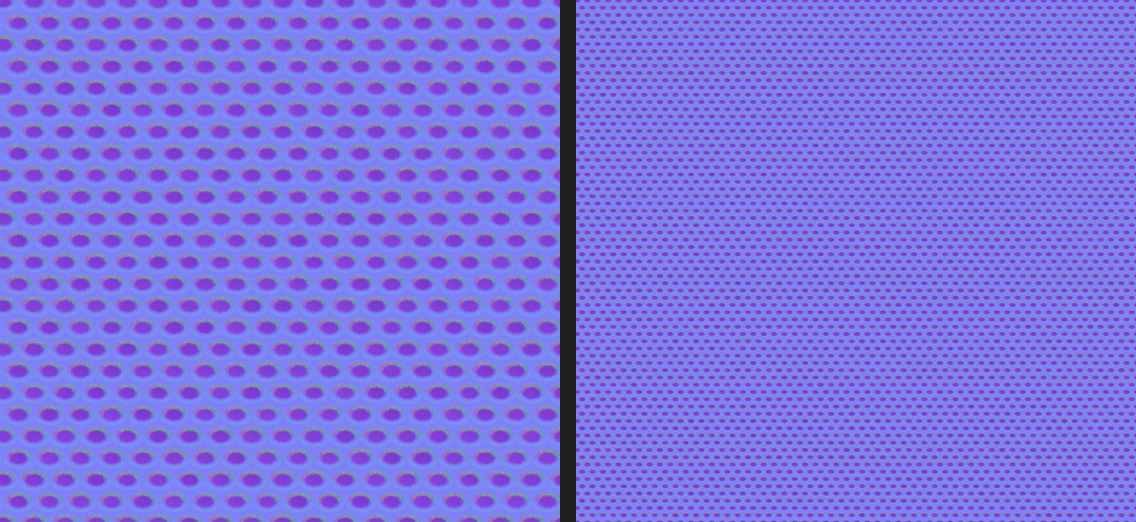
Left, the tile; right, the same tile 3 across and 3 down.
Write a Shadertoy shader that draws this texture map.

```glsl
const vec2 REPEATS = vec2(18.0, 24.0);    // dimples across, rows up (even)
const vec2 ORIGIN = vec2(0.095, -0.06);   // lattice shift, in cells
const vec2 DIMPLE_RADII = vec2(0.31, 0.21); // in column widths
const float SIZE_VARIATION = 0.04;
const float TINT_VARIATION = 0.03;
const float EDGE_WEAR = 0.045;
const float GRAIN = 0.010;
const float TAU = 6.2831853;

const vec3 FLAT_BLUE = vec3(0.500, 0.495, 0.985);
const vec3 CORE_PURPLE = vec3(0.500, 0.245, 0.835);
const vec3 RIM_PINK = vec3(0.620, 0.430, 0.720);
const vec3 RIM_OLIVE = vec3(0.520, 0.610, 0.600);
const vec3 RIM_TEAL = vec3(0.420, 0.610, 0.640);
const vec3 HALO_CYAN = vec3(0.460, 0.610, 0.880);

float hash(vec2 p) {
    vec3 q = fract(p.xyx * vec3(0.1031, 0.1030, 0.0973));
    q += dot(q, q.yzx + 33.33);
    return fract((q.x + q.y) * q.z);
}

// Layered sines with whole frequencies, so the grain wraps
float grain(vec2 uv) {
    vec2 a = uv * TAU;
    float warp = 1.7 * sin(dot(a, vec2(31.0, -47.0))) + 1.3 * sin(dot(a, vec2(53.0, 29.0)));
    float n = sin(dot(a, vec2(97.0, 41.0)) + warp);
    n += sin(dot(a, vec2(-59.0, 113.0)) - 1.4 * warp);
    n += sin(dot(a, vec2(137.0, -83.0)) + 0.8 * warp);
    return n / 3.0;
}

float ring(float r, float radius, float width) {
    float d = (r - radius) / width;
    return exp(-d * d);
}

// Lays one dimple over the colour; p is the offset from its centre
vec3 addDimple(vec3 col, vec2 p, vec2 id, float wear) {
    float seed = hash(id + 3.0);
    float size = 1.0 + SIZE_VARIATION * (2.0 * seed - 1.0);
    vec2 q = p / (DIMPLE_RADII * size);
    float r = length(q);
    vec2 dir = q / max(r, 1e-4);
    r += EDGE_WEAR * wear;

    // Soft outer lip, strongest below
    float lip = mix(0.22, 0.72, smoothstep(0.3, -0.8, dir.y));
    col = mix(col, HALO_CYAN, lip * ring(r, 1.46, 0.22));

    // Purple floor
    float core = 1.0 - smoothstep(0.68, 1.22, r);
    vec3 floorCol = CORE_PURPLE + vec3(-0.03 * q.x, -0.02 * q.y, -0.02 * q.y);
    floorCol += TINT_VARIATION * (hash(id + 41.0) - 0.5);
    col = mix(col, floorCol, core);

    // Steep upper wall, pink on the left through olive to teal
    vec3 wall = mix(RIM_PINK, RIM_TEAL, smoothstep(-0.8, 0.8, dir.x));
    wall = mix(wall, RIM_OLIVE, 0.8 * smoothstep(0.5, 1.0, dir.y));
    wall += 0.03 * wear;
    float upper = smoothstep(-0.4, 0.5, dir.y);
    return mix(col, wall, 0.92 * upper * ring(r, 1.12, 0.25));
}

void mainImage(out vec4 fragColor, in vec2 fragCoord) {
    vec2 uv = fragCoord / iResolution.xy;
    vec2 cell = uv * REPEATS - ORIGIN;
    float rowHeight = (iResolution.y / REPEATS.y) / (iResolution.x / REPEATS.x);
    float wear = grain(uv);
    vec3 col = FLAT_BLUE;

    // Nearest dimple in each of three staggered rows
    float nearestRow = floor(cell.y + 0.5);
    for (int i = -1; i <= 1; i++) {
        float row = nearestRow + float(i);
        float shift = 0.5 * mod(row, 2.0);
        float column = floor(cell.x - shift + 0.5);
        vec2 p = vec2(cell.x - shift - column, (cell.y - row) * rowHeight);
        col = addDimple(col, p, mod(vec2(column, row), REPEATS), wear);
    }

    col += GRAIN * wear;
    fragColor = vec4(clamp(col, 0.0, 1.0), 1.0);
}
```
